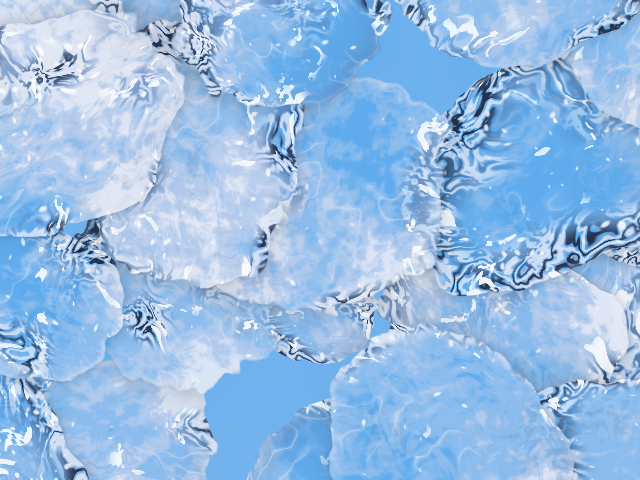
Give the GLSL for this texture, as a Shadertoy shader.

```glsl
#define INK vec3(0.09, 0.13, 0.22)
#define STEEL vec3(0.31, 0.47, 0.67)
#define AZURE vec3(0.37, 0.67, 0.93)
#define SKY vec3(0.55, 0.74, 0.93)
#define PALE vec3(0.71, 0.80, 0.93)
#define FROST vec3(0.89, 0.91, 0.96)
#define CHUNKS 20
#define CHUNK_SIZE 0.25
#define OPACITY 0.92
#define FACET_CONTRAST 0.17
#define FOLDS 34.0
#define GLINT_CELLS 34.0

float hash1(vec2 p) {
    vec3 q = fract(p.xyx * 0.1031);
    q += dot(q, q.yzx + 33.33);
    return fract((q.x + q.y) * q.z);
}

vec2 hash2(vec2 p) {
    return vec2(hash1(p), hash1(p + 71.7));
}

mat2 rotation(float a) {
    return mat2(cos(a), sin(a), -sin(a), cos(a));
}

float noise(vec2 p) {
    vec2 i = floor(p), f = fract(p);
    f = f * f * f * (f * (f * 6.0 - 15.0) + 10.0);
    return mix(mix(hash1(i), hash1(i + vec2(1, 0)), f.x),
               mix(hash1(i + vec2(0, 1)), hash1(i + 1.0), f.x), f.y);
}

float fbm(vec2 p, int octaves) {
    float sum = 0.0, amp = 0.5;
    for (int i = 0; i < octaves; i++) {
        sum += amp * noise(p);
        p = rotation(0.65) * p * 2.03 + 17.3;
        amp *= 0.5;
    }
    return sum + amp;   // keeps the mean at one half
}

// Blue water light through to white frost
vec3 iceRamp(float t) {
    vec3 c = mix(AZURE, SKY, smoothstep(0.08, 0.42, t));
    c = mix(c, PALE, smoothstep(0.46, 0.74, t));
    return mix(c, FROST, smoothstep(0.76, 1.0, t));
}

// Small oval sparkles, one per occupied cell
float glints(vec2 p, float density) {
    vec2 g = p * GLINT_CELLS, cell = floor(g);
    vec2 rnd = hash2(cell + 5.0);
    vec2 q = rotation(rnd.x * 3.0) * (fract(g) - 0.35 - 0.3 * rnd);
    float radius = 0.08 + 0.22 * rnd.y * rnd.y;
    float d = length(q * vec2(1.0, 1.7)) - radius;
    float soft = 0.05 + GLINT_CELLS / iResolution.y;
    return smoothstep(soft, -soft, d) * step(hash1(cell + 9.0), density);
}

// Light inside one chunk: q is local, depth grows inward from the rim
vec3 shadeIce(vec2 p, vec2 q, float depth, vec2 seed) {
    vec2 warp = vec2(fbm(q * 1.9 + seed, 3), fbm(q * 1.9 + seed + 31.0, 3));
    vec2 u = q * 2.7 + seed + 1.7 * warp;
    vec2 e = vec2(0.05, 0.0);
    float h = fbm(u, 5);
    vec2 slope = vec2(fbm(u + e.xy, 5), fbm(u + e.yx, 5)) - h;
    float facet = dot(slope / e.x, vec2(-0.5, 0.85));
    float rim = exp(-max(depth, 0.0) * 7.0);
    float frosty = hash1(seed);
    float zone = noise(q * 2.1 + seed + 50.0) + 0.3 * rim - 0.15 * frosty;
    float glassy = smoothstep(0.5, 0.8, zone);

    // Broad tone, facets, brushed scratches and fine frost
    float tone = 0.5 + 2.1 * (fbm(p * 2.6 + 4.0, 4) - 0.5);
    tone += 0.5 * (frosty - 0.5) + FACET_CONTRAST * facet * (0.7 + 0.7 * glassy);
    vec2 brushed = rotation(seed.x) * p + 0.04 * warp;
    tone += 0.4 * (fbm(brushed * vec2(14.0, 52.0), 3) - 0.5);
    tone += (0.25 + 0.45 * frosty) * (fbm(p * 48.0 + warp * 5.0, 3) - 0.5);
    tone += 0.12 * rim;
    vec3 c = iceRamp(tone);

    // Shaded flank gives the block its volume
    float flank = smoothstep(0.1, 0.9, q.x + 0.6 * (warp.x - 0.5));
    c = mix(c, STEEL, 0.5 * flank * exp(-max(depth, 0.0) * 5.0) * (1.3 - tone));

    // Thin pale veins
    float vein = pow(1.0 - abs(2.0 * noise(u * 2.2) - 1.0), 9.0);
    c = mix(c, FROST, 0.6 * vein * smoothstep(0.4, 0.65, warp.x));

    // Folded reflections in the glassy zones and along the rim
    float fold = sin(FOLDS * fbm(u * 1.4 + 8.0, 4) + 5.0 * rim);
    c = mix(c, STEEL, 0.7 * glassy * smoothstep(0.0, -0.7, fold));
    c = mix(c, INK, 0.95 * smoothstep(0.72, 0.92, zone) * smoothstep(-0.45, -0.9, fold));
    c = mix(c, FROST, 0.85 * glassy * smoothstep(0.3, 0.8, fold));

    // Bright rim line, torn highlights and sparkles
    c = mix(c, FROST, 0.5 * exp(-abs(depth - 0.03) * 40.0) * noise(q * 5.0 + seed));
    float torn = noise(u * 3.1 + 20.0) + 0.35 * (noise(u * 10.0) - 0.5);
    c = mix(c, vec3(1.0), 0.95 * smoothstep(0.84, 0.9, torn) * smoothstep(0.35, 0.55, zone));
    float density = 0.06 + 0.3 * smoothstep(0.35, 0.7, zone);
    return mix(c, vec3(1.0), 0.85 * glints(p + 0.04 * warp, density));
}

void mainImage(out vec4 fragColor, in vec2 fragCoord) {
    vec2 p = fragCoord / iResolution.y;
    vec3 color = vec3(0.0);
    float through = 1.0, shadow = 1.0;

    // Front to back over a shuffled, jittered 5 x 4 layout
    for (int i = 0; i < CHUNKS; i++) {
        int k = (i * 7 + 3) % 20;
        vec2 cell = vec2(k % 5, k / 5);
        vec2 rnd = hash2(cell + 13.0), seed = 40.0 * hash2(cell + 47.0);
        vec2 center = (cell + 0.2 + 0.6 * rnd) * 0.34 - 0.18;
        float radius = CHUNK_SIZE * (0.75 + 0.5 * hash1(cell + 29.0));
        vec2 q = rotation(6.28 * rnd.x) * (p - center) / radius;
        q.y *= 1.0 + 0.45 * rnd.y;

        // Lumpy rounded block
        vec2 power = pow(abs(q) + 0.001, vec2(2.3));
        float d = pow(power.x + power.y, 1.0 / 2.3) - 1.0;
        if (d > 0.6) continue;
        d += 0.6 * (fbm(q * 1.5 + seed, 4) - 0.5);

        float soft = max(0.003, 1.0 / iResolution.y) / radius;
        float cover = OPACITY * smoothstep(soft, -soft, d);
        if (cover > 0.0) color += through * cover * shadow * shadeIce(p, q, -d, seed);
        through *= 1.0 - cover;
        if (through < 0.03) break;
        shadow *= 1.0 - 0.14 * exp(-max(d, 0.0) * 14.0) * (1.0 - cover);
    }

    // Clear blue in the gaps
    vec3 gap = mix(AZURE, SKY, 0.6 * fbm(p * 3.0, 3));
    fragColor = vec4(color + through * gap, 1.0);
}
```
